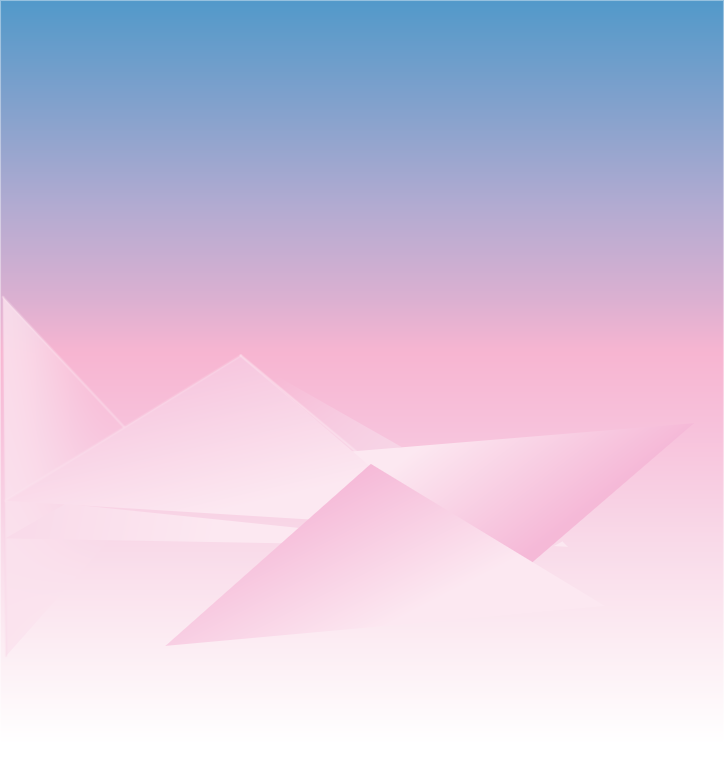
Give the GLSL for this background, as a Shadertoy shader.

```glsl
#define ASPECT 0.941
#define PALE vec3(0.988, 0.910, 0.945)
#define BLUSH vec3(0.970, 0.830, 0.900)
#define ROSE vec3(0.962, 0.725, 0.845)
#define RIM_WIDTH 0.0016
#define RIM_STRENGTH 0.55
#define FRAME_WIDTH 0.0022

// Sky colours, with the height of each stop in w
const vec4 SKY[9] = vec4[9](
    vec4(1.00, 1.00, 1.00, 0.03), vec4(0.99, 0.94, 0.96, 0.14),
    vec4(0.975, 0.85, 0.91, 0.30), vec4(0.97, 0.76, 0.86, 0.44),
    vec4(0.97, 0.71, 0.82, 0.54), vec4(0.86, 0.69, 0.82, 0.61),
    vec4(0.70, 0.67, 0.82, 0.73), vec4(0.50, 0.63, 0.80, 0.87),
    vec4(0.32, 0.60, 0.79, 1.00));

vec3 skyColor(float height) {
    vec3 color = SKY[0].rgb;
    for (int i = 1; i < 9; i++) {
        float t = (height - SKY[i - 1].w) / (SKY[i].w - SKY[i - 1].w);
        color = mix(color, SKY[i].rgb, clamp(t, 0.0, 1.0));
    }
    return color;
}

// Signed distance to the line a-b, positive on its right side
float edgeDistance(vec2 p, vec2 a, vec2 b) {
    vec2 along = normalize(b - a);
    return dot(p - a, vec2(along.y, -along.x));
}

// Coverage of a triangle given in counterclockwise order
float triangle(vec2 p, vec2 a, vec2 b, vec2 c) {
    float d = max(edgeDistance(p, a, b), max(edgeDistance(p, b, c), edgeDistance(p, c, a)));
    return clamp(0.5 - d * iResolution.y, 0.0, 1.0);
}

// Position along a linear gradient
float ramp(vec2 p, vec2 from, vec2 to) {
    vec2 axis = to - from;
    return clamp(dot(p - from, axis) / dot(axis, axis), 0.0, 1.0);
}

// Thin highlight along a segment
float rim(vec2 p, vec2 a, vec2 b) {
    float d = length(p - mix(a, b, ramp(p, a, b)));
    float pixel = 1.0 / iResolution.y;
    return RIM_STRENGTH * (1.0 - smoothstep(0.0, RIM_WIDTH + pixel, d));
}

void mainImage(out vec4 fragColor, in vec2 fragCoord) {
    vec2 uv = fragCoord / iResolution.xy;
    vec2 p = uv * vec2(ASPECT, 1.0);
    vec3 color = skyColor(p.y);

    // Left shard, fading towards its tip
    vec2 shardTop = vec2(0.004, 0.613);
    vec2 shardTip = vec2(0.218, 0.383);
    vec2 shardBase = vec2(0.008, 0.146);
    float fade = mix(0.85, 0.08, smoothstep(0.0, 0.15, p.x));
    color = mix(color, mix(BLUSH, PALE, 0.7), fade * triangle(p, shardTop, shardBase, shardTip));
    color = mix(color, PALE, 0.7 * rim(p, shardTop, shardTip));
    color = mix(color, BLUSH, 0.6 * rim(p, shardTop, shardBase));

    // Faint slope behind the ridge
    vec2 peak = vec2(0.313, 0.537);
    float haze = ramp(p, vec2(0.36, 0.51), vec2(0.50, 0.41));
    color = mix(color, BLUSH, haze * triangle(p, peak, vec2(0.45, 0.40), vec2(0.522, 0.418)));

    // Right shard and the small chip beside it
    color = mix(color, PALE, triangle(p, vec2(0.720, 0.289), vec2(0.738, 0.288), vec2(0.731, 0.295)));
    float shade = ramp(p, vec2(0.56, 0.43), vec2(0.68, 0.275));
    color = mix(color, mix(PALE, ROSE, shade),
        triangle(p, vec2(0.443, 0.411), vec2(0.684, 0.261), vec2(0.902, 0.449)));

    // Low band under the ridge
    shade = ramp(p, vec2(0.04, 0.34), vec2(0.28, 0.29));
    color = mix(color, mix(mix(BLUSH, PALE, 0.35), PALE, shade),
        triangle(p, vec2(0.007, 0.299), vec2(0.626, 0.288), vec2(0.085, 0.344)));

    // Left ridge with bright upper edges
    vec2 ridgeLeft = vec2(0.007, 0.348);
    vec2 ridgeRight = vec2(0.574, 0.313);
    shade = ramp(p, vec2(0.29, 0.54), vec2(0.335, 0.345));
    color = mix(color, mix(mix(ROSE, BLUSH, 0.45), PALE, shade),
        triangle(p, ridgeLeft, ridgeRight, peak));
    color = mix(color, PALE, 0.5 * rim(p, ridgeLeft, peak));
    color = mix(color, PALE, rim(p, peak, vec2(0.482, 0.396)));

    // Front peak
    shade = ramp(p, vec2(0.450, 0.381), vec2(0.541, 0.205));
    color = mix(color, mix(ROSE, PALE, shade),
        triangle(p, vec2(0.215, 0.159), vec2(0.786, 0.211), vec2(0.482, 0.396)));

    // Pale frame along the top and sides
    float border = min(min(p.x, ASPECT - p.x), 1.0 - p.y);
    color = mix(color, vec3(1.0), 0.5 * (1.0 - smoothstep(0.0, FRAME_WIDTH, border)));

    fragColor = vec4(color, 1.0);
}
```
